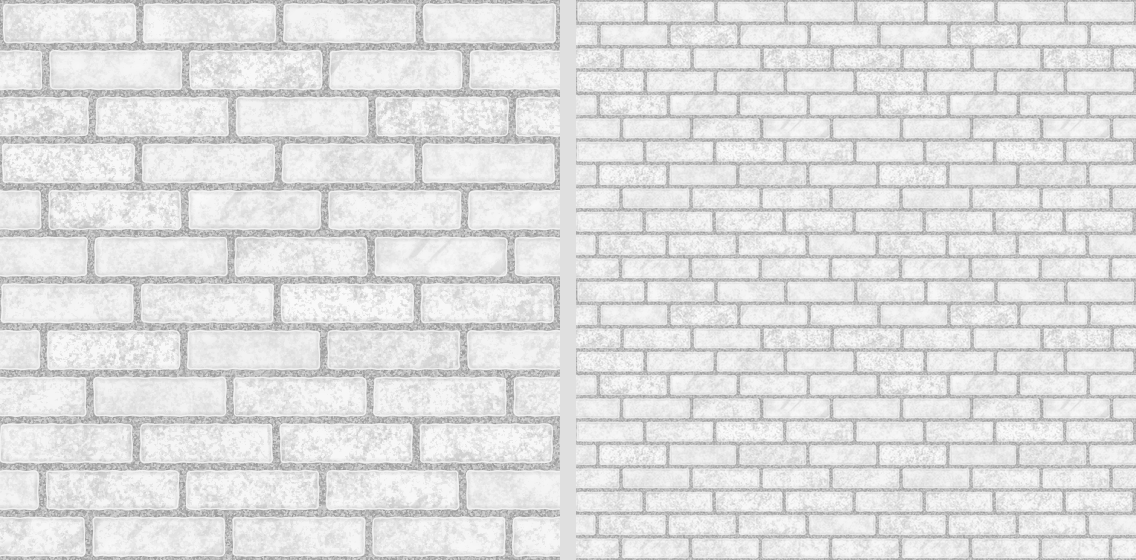
Left: one tile. Right: repeated 2 by 2.
Give the GLSL for this texture, as a Shadertoy shader.

```glsl
#define GRID vec2(4.0, 12.0)
#define ROW_SHIFT 0.3307
#define HALF_BRICK vec2(0.1187, 0.0354)
#define CORNER 0.0075
#define WOBBLE 0.0005
#define RIM_WIDTH 0.0017
#define MORTAR vec3(0.725)
#define STONE vec3(0.895)
#define CHALK vec3(0.972)
#define PIT vec3(0.80)
#define GRAIN 0.24

const float TAU = 6.28318;

vec3 hash(vec2 p) {
    vec3 h = fract(p.xyx * vec3(0.1031, 0.1030, 0.0973));
    h += dot(h, h.yxz + 33.33);
    return fract((h.xxy + h.yzz) * h.zyx);
}

// Wrapping cellular noise: random tones blended between jittered points
float cells(vec2 p, vec2 period, float sharpness) {
    vec2 base = floor(p);
    vec2 sum = vec2(0.0);
    for (int y = -1; y <= 1; y++) {
        for (int x = -1; x <= 1; x++) {
            vec2 cell = base + vec2(x, y);
            vec3 rnd = hash(mod(cell, period) + period);
            vec2 toPoint = cell + rnd.xy - p;
            float weight = exp(-sharpness * dot(toPoint, toPoint));
            sum += weight * vec2(rnd.z, 1.0);
        }
    }
    return sum.x / sum.y;
}

float cellsAt(vec2 uv, float count, float sharpness) {
    return cells(uv * count, vec2(count), sharpness);
}

float roundedBox(vec2 p, vec2 halfSize, float radius) {
    vec2 q = abs(p) - halfSize + radius;
    return length(max(q, 0.0)) + min(max(q.x, q.y), 0.0) - radius;
}

// Chalky flecks, soft clouds and diagonal veins, mixed per brick
vec3 stoneColor(vec2 uv, vec3 brick, float grain) {
    float cloud = 0.6 * cellsAt(uv, 26.0, 5.0) + 0.4 * cellsAt(uv, 61.0, 5.0);
    vec2 diagonal = vec2(uv.x - uv.y, uv.x + uv.y);
    vec2 veinCount = vec2(44.0, 11.0);
    float vein = cells(diagonal * veinCount, veinCount, 5.0);

    float fleck = 0.25 * cellsAt(uv, 97.0, 6.0) + 0.42 * cellsAt(uv, 193.0, 7.0)
                + 0.33 * grain + 0.5 * (cloud - 0.5);
    vec3 flecked = mix(STONE, CHALK, smoothstep(0.44, 0.60, fleck));
    flecked = mix(PIT, flecked, smoothstep(0.16, 0.42, fleck));

    float veined = smoothstep(0.55, 0.9, brick.y);
    float softTone = 0.5 + 0.8 * (cloud - 0.5) + veined * 0.7 * (vein - 0.5);
    vec3 soft = mix(STONE, CHALK, clamp(softTone, -0.3, 1.1));

    float cover = mix(0.3, 1.0, brick.x) * (1.0 - 0.5 * veined * vein);
    vec3 color = mix(soft, flecked, cover);

    // Dark gouges on a few veined bricks
    float gouge = smoothstep(0.78, 0.95, brick.y) * (1.0 - smoothstep(0.10, 0.27, vein));
    color = mix(color, PIT, 0.6 * gouge * smoothstep(0.35, 0.6, cloud));
    return color + 0.012 * (brick.z - 0.5);
}

void mainImage(out vec4 fragColor, in vec2 fragCoord) {
    vec2 uv = fragCoord / iResolution.xy;
    float pixel = 1.0 / min(iResolution.x, iResolution.y);

    // Running bond, each row stepping a third of a brick
    float row = GRID.y - 1.0 - floor(uv.y * GRID.y);
    vec2 bond = vec2(uv.x * GRID.x - row * ROW_SHIFT + 0.003, uv.y * GRID.y);
    vec2 local = (fract(bond) - 0.5) / GRID;
    vec3 brick = hash(vec2(mod(floor(bond.x), GRID.x), row) + 17.0);

    float edge = roundedBox(local, HALF_BRICK, CORNER);
    edge += WOBBLE * (sin(TAU * dot(uv, vec2(17.0, 9.0)))
                    + sin(TAU * dot(uv, vec2(41.0, -29.0))));

    float grain = cellsAt(uv, 367.0, 7.0);
    vec3 stone = stoneColor(uv, brick, grain);

    // Shaded border inside a pale raised rim
    stone -= 0.06 * smoothstep(-0.011, -0.003, edge) * (0.5 + grain);
    float rim = 1.0 - smoothstep(0.0, RIM_WIDTH + pixel * 0.4, abs(edge + RIM_WIDTH));
    stone = mix(stone, vec3(0.96), 0.85 * rim);

    vec3 mortar = MORTAR + GRAIN * (grain - 0.5);
    mortar -= 0.03 * (1.0 - smoothstep(0.0, 0.003, edge));

    vec3 color = mix(stone, mortar, smoothstep(-0.7 * pixel, 0.7 * pixel, edge));
    fragColor = vec4(clamp(color, 0.0, 1.0), 1.0);
}
```
